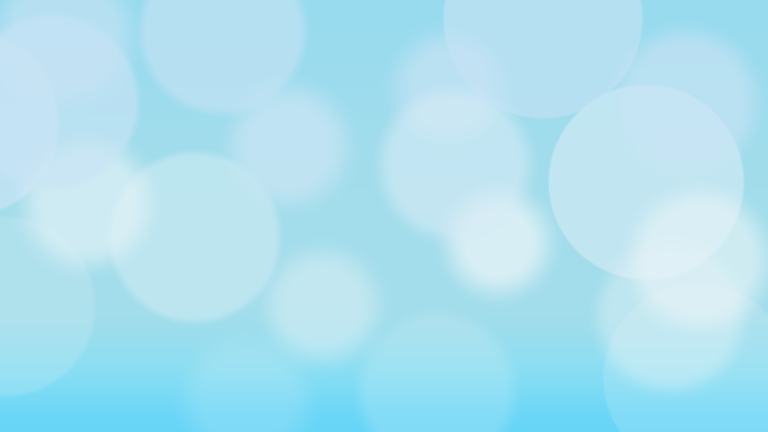
A WebGL 2 fragment shader for this background:

```glsl
#version 300 es
precision highp float;
// Soft out-of-focus light discs over a pale sky-blue vertical gradient.
// Discs follow a low-discrepancy sequence loosened by sines; only the
// largest are crisp, the upper ones lilac and the lowest ones faint.

#define DISC_COUNT 20
#define RADIUS_RANGE vec2(0.11, 0.235)
#define BLUR_RANGE vec2(0.090, 0.008)
#define OPACITY_RANGE vec2(0.10, 0.76)
#define JITTER 0.055
#define SKY_TOP vec3(0.600, 0.858, 0.935)
#define SKY_MIDDLE vec3(0.638, 0.865, 0.920)
#define SKY_LOW vec3(0.540, 0.870, 0.950)
#define SKY_BOTTOM vec3(0.405, 0.835, 0.970)
#define CREAM vec3(0.915, 0.957, 0.970)
#define LILAC vec3(0.785, 0.892, 0.960)

uniform vec2 u_resolution;
out vec4 fragColor;

// Vertical gradient, with a quick run to saturated blue at the bottom.
vec3 skyColor(float y) {
    vec3 sky = mix(SKY_MIDDLE, SKY_TOP, smoothstep(0.5, 1.0, y));
    sky = mix(SKY_LOW, sky, smoothstep(0.11, 0.30, y));
    return mix(SKY_BOTTOM, sky, smoothstep(0.0, 0.17, y));
}

// Evenly spread but irregular centre, as fractions of the canvas.
vec2 discCenter(float index) {
    vec2 spread = fract(0.5 + index * vec2(0.75488, 0.56984));
    vec2 wobble = vec2(sin(index * 2.3), cos(index * 3.7));
    return spread * vec2(1.1, 1.0) + vec2(0.0, 0.05) + JITTER * wobble;
}

// Coverage of a disc whose edge fades over the given width.
float discMask(float dist, float radius, float blur) {
    return 1.0 - smoothstep(radius - 0.5 * blur, radius + 0.5 * blur, dist);
}

void main() {
    vec2 point = gl_FragCoord.xy / u_resolution.y;
    float aspect = u_resolution.x / u_resolution.y;
    float pixel = 1.0 / u_resolution.y;
    vec3 color = skyColor(point.y);

    for (int i = 1; i <= DISC_COUNT; i++) {
        float index = float(i);
        vec2 center = discCenter(index);

        // Size and sharpness grow together.
        float size = fract(0.6 + index * 0.61803);
        float radius = mix(RADIUS_RANGE.x, RADIUS_RANGE.y, size);
        float blur = mix(BLUR_RANGE.x, BLUR_RANGE.y, smoothstep(0.15, 0.92, size));

        // Brightness fades toward the bottom and the lower left corner.
        float glow = smoothstep(-0.1, 0.38, center.y)
                   * smoothstep(0.0, 0.6, center.x + center.y);
        float variation = 0.65 + 0.35 * fract(index * 0.41421);
        float opacity = mix(OPACITY_RANGE.x, OPACITY_RANGE.y, glow) * variation;

        // Large cream discs are thinner than small ones.
        float lilac = smoothstep(0.50, 0.72, center.y);
        opacity *= mix(1.0, 0.55, size * (1.0 - lilac));

        vec3 tint = mix(CREAM, LILAC, lilac);
        float dist = length(point - center * vec2(aspect, 1.0));
        color = mix(color, tint, opacity * discMask(dist, radius, max(blur, 2.0 * pixel)));
    }

    fragColor = vec4(color, 1.0);
}
```
